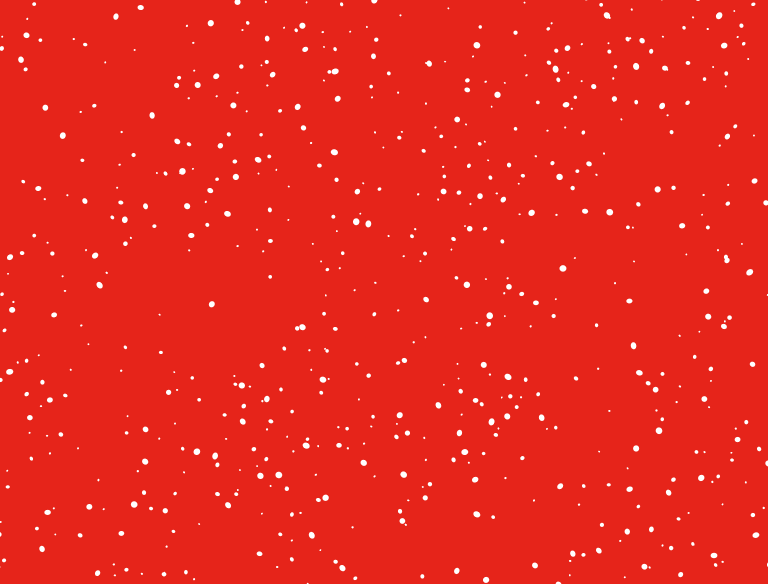
Give the GLSL for this pattern, as a Shadertoy shader.

```glsl
const vec3 RED = vec3(0.90, 0.14, 0.10);
const vec3 WHITE = vec3(1.0);

// One entry per layer: large, medium and small flecks (units of canvas height)
const int LAYERS = 3;
const float CELL_SIZE[LAYERS] = float[](0.062, 0.050, 0.045);
const float FILL[LAYERS] = float[](0.49, 0.42, 0.40);
const float RADIUS[LAYERS] = float[](0.0050, 0.0034, 0.0017);

const float RADIUS_SPREAD = 0.14;   // relative size variation
const float MAX_STRETCH = 0.13;     // how oval a fleck may become
const float EDGE_MARGIN = 0.0085;   // keeps flecks inside their cells
const float CLUSTER_SCALE = 3.2;    // frequency of dense and empty regions
const float CLUSTER_STRENGTH = 1.5;
const float TAU = 6.28318;

vec3 hash32(vec2 p) {
    vec3 q = fract(p.xyx * vec3(0.1031, 0.1030, 0.0973));
    q += dot(q, q.yxz + 33.33);
    return fract((q.xxy + q.yzz) * q.zyx);
}

mat2 rotation(float angle) {
    float c = cos(angle), s = sin(angle);
    return mat2(c, s, -s, c);
}

// Gradient noise, roughly -0.6 to 0.6
float cornerSlope(vec2 corner, vec2 offset) {
    float angle = TAU * hash32(corner + 71.0).x;
    return dot(vec2(cos(angle), sin(angle)), offset);
}

float gradientNoise(vec2 p) {
    vec2 i = floor(p), f = fract(p);
    vec2 u = f * f * f * (f * (f * 6.0 - 15.0) + 10.0);
    vec2 e = vec2(0.0, 1.0);
    float low = mix(cornerSlope(i, f), cornerSlope(i + e.yx, f - e.yx), u.x);
    float high = mix(cornerSlope(i + e.xy, f - e.xy), cornerSlope(i + e.yy, f - e.yy), u.x);
    return mix(low, high, u.y);
}

// Coverage of one layer of scattered oval flecks
float fleckLayer(vec2 uv, int layer, float pixel) {
    float size = CELL_SIZE[layer];
    mat2 turn = rotation(0.35 + 0.55 * float(layer));
    vec2 grid = turn * uv / size;
    vec2 cell = floor(grid);
    vec2 seed = cell + 137.0 * float(layer + 1);
    vec3 place = hash32(seed);
    vec3 shape = hash32(seed + 411.0);

    // Presence follows the slowly varying density
    vec2 cellCentre = (cell + 0.5) * size * turn;
    float density = 1.0 + CLUSTER_STRENGTH * gradientNoise(cellCentre * CLUSTER_SCALE);
    float present = step(place.z, FILL[layer] * density);

    // Jittered, randomly turned ellipse
    float margin = EDGE_MARGIN / size;
    vec2 centre = mix(vec2(margin), vec2(1.0 - margin), place.xy);
    vec2 p = rotation(TAU * shape.x) * (fract(grid) - centre) * size;
    float stretch = 1.0 + MAX_STRETCH * shape.y;
    float radius = RADIUS[layer] * (1.0 + RADIUS_SPREAD * (2.0 * shape.z - 1.0));
    float dist = length(p * vec2(1.0 / stretch, stretch)) - radius;
    return present * clamp(0.5 - dist / pixel, 0.0, 1.0);
}

void mainImage(out vec4 fragColor, in vec2 fragCoord) {
    vec2 uv = fragCoord / iResolution.y;
    float pixel = 1.0 / iResolution.y;

    float coverage = 0.0;
    for (int layer = 0; layer < LAYERS; layer++) {
        coverage = max(coverage, fleckLayer(uv, layer, pixel));
    }
    fragColor = vec4(mix(RED, WHITE, coverage), 1.0);
}
```
